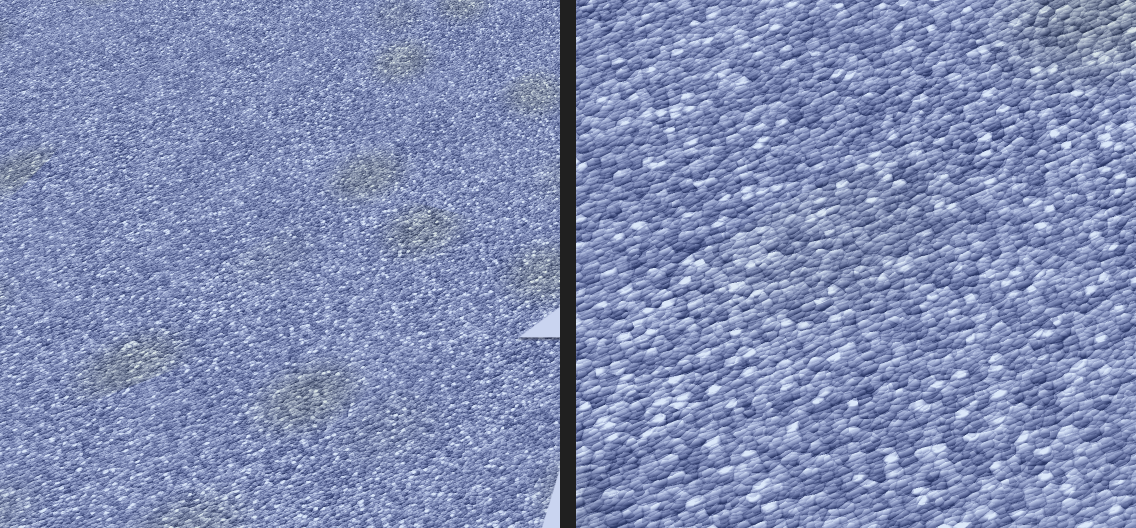
Left, the full canvas; right, a detail of the centre.
This texture is drawn by a WebGL 2 fragment shader. Its source:

```glsl
#version 300 es
precision highp float;
// Blue-grey gravel seen at a slant, with pale sheets at the right edge.
// Two layers of stretched cellular grains lie on a receding plane;
// broad layered sines and soft cells vary their tone, contrast and tint.

uniform vec2 u_resolution;
out vec4 fragColor;

const float HORIZON = 1.8;        // height at which the plane would vanish
const float GRAIN_TILT = 0.38;    // radians, rising to the right
const float GRAIN_DENSITY = 140.0;

vec3 hash3(vec2 cell) {
    vec3 h = fract(cell.xyx * vec3(0.1031, 0.1030, 0.0973));
    h += dot(h, h.yxz + 33.33);
    return fract((h.xxy + h.yzz) * h.zyx);
}

// Returns height above the grain centre, distance, gap to neighbour, random id.
vec4 cellular(vec2 p) {
    vec2 base = floor(p);
    float nearest = 8.0, second = 8.0, rise = 0.0, id = 0.0;
    for (int j = -1; j <= 1; j++) {
        for (int i = -1; i <= 1; i++) {
            vec2 cell = base + vec2(i, j);
            vec3 rnd = hash3(cell);
            vec2 offset = p - cell - 0.1 - 0.8 * rnd.xy;
            float dist = length(offset);
            if (dist < nearest) {
                second = nearest;
                nearest = dist;
                rise = offset.y;
                id = rnd.z;
            } else {
                second = min(second, dist);
            }
        }
    }
    return vec4(rise, nearest, second - nearest, id);
}

mat2 rotation(float angle) {
    float c = cos(angle), s = sin(angle);
    return mat2(c, -s, s, c);
}

// Screen to plane; grain size shrinks evenly towards the horizon.
vec2 groundPlane(vec2 p) {
    float depth = HORIZON - p.y;
    return vec2((p.x - 0.5) / depth, -log(depth));
}

float layeredSines(vec2 p) {
    float sum = 0.0, weight = 0.5;
    for (int i = 0; i < 4; i++) {
        p = rotation(0.9) * p * 1.7 + 1.3;
        sum += weight * sin(p.x + 1.4 * sin(p.y)) * cos(p.y * 0.8);
        weight *= 0.7;
    }
    return sum;
}

// Grain brightness around zero: stone tone, lit tops, dark gaps, glints.
float grainTone(vec2 q) {
    vec4 coarse = cellular(q + 400.0);
    vec4 fine = cellular(q * 1.9 + 900.0);
    float tone = 0.24 * (coarse.w - 0.5) + 0.24 * coarse.x;
    tone -= 0.10 * (1.0 - smoothstep(0.0, 0.25, coarse.z));
    tone += 0.22 * (fine.w - 0.5) + 0.20 * fine.x;
    float glint = smoothstep(0.88, 0.95, coarse.w);
    return tone + 0.24 * glint * smoothstep(0.55, 0.15, coarse.y);
}

vec3 stoneColour(float tone) {
    float d = tone - 0.28;
    return vec3(tone, tone + 0.05, tone + 0.24 - 0.36 * d * d);
}

vec3 gravel(vec2 p) {
    vec2 q = rotation(GRAIN_TILT) * groundPlane(p);
    float clump = layeredSines(q * vec2(7.0, 12.0));
    float contrast = 1.0 + 0.18 * clump;
    float tone = 0.525 + contrast * grainTone(q * GRAIN_DENSITY * vec2(1.0, 2.0));
    tone += 0.03 * layeredSines(q * vec2(12.0, 20.0) + 5.0);
    vec3 colour = stoneColour(clamp(tone, 0.16, 0.86));
    // Faint patches of greyer stone
    vec4 patchCell = cellular(q * vec2(5.0, 9.0) + 30.0);
    float grey = smoothstep(0.5, 0.1, patchCell.y) * smoothstep(0.6, 0.75, patchCell.w);
    return colour + grey * vec3(0.005, 0.0, -0.07);
}

// Signed distance to the line a-b, positive on its right side.
float rightOf(vec2 p, vec2 a, vec2 b) {
    vec2 along = normalize(b - a);
    return dot(p - a, vec2(along.y, -along.x));
}

void main() {
    float pixel = 1.0 / u_resolution.y;
    vec2 p = gl_FragCoord.xy * pixel;
    vec3 colour = vec3(0.0);
    for (int k = 0; k < 4; k++) {
        vec2 jitter = vec2(k % 2, k / 2) * 0.5 - 0.25;
        colour += 0.25 * gravel(p + jitter * pixel);
    }
    // Pale sheets, with a thin shadow under the upper one
    vec2 tip = vec2(0.982, 0.361);
    float slope = rightOf(p, tip, tip + vec2(0.081, 0.060));
    float wedge = min(slope, p.y - tip.y);
    float sheet = max(wedge, rightOf(p, vec2(1.026, 0.0), vec2(1.062, 0.117)) - step(0.2, p.y));
    float shadow = smoothstep(-0.008, 0.0, p.y - tip.y) * smoothstep(0.0, 0.006, slope);
    colour *= 1.0 - 0.4 * shadow;
    vec3 paper = vec3(0.79, 0.83, 0.94);
    colour = mix(colour, paper, smoothstep(-pixel, pixel, sheet));
    fragColor = vec4(colour, 1.0);
}
```
